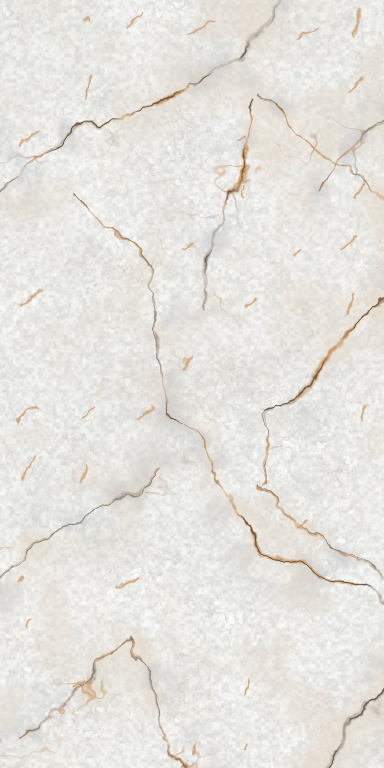
A Shadertoy shader for this texture:

```glsl
// Pale limestone slab: grainy off-white ground with shell chips and soft clouds,
// crossed by rust and ash veins. Veins are noise-warped segments with a thin dark
// crack wandering inside; side branches and rusty flecks come from noise and hashes.

const vec3 WHITE = vec3(0.965, 0.965, 0.960);
const vec3 GREY  = vec3(0.855, 0.853, 0.835);
const vec3 BEIGE = vec3(0.885, 0.845, 0.790);
const vec3 SLATE = vec3(0.770, 0.775, 0.780);
const vec3 RUST  = vec3(0.775, 0.560, 0.340);
const vec3 ASH   = vec3(0.670, 0.635, 0.590);
const vec3 UMBER = vec3(0.330, 0.265, 0.205);

const float BOLD_WIDTH = 0.0075;
const float FINE_WIDTH = 0.0036;
const float GRAIN_SCALE = 105.0;
const float CHIP_SCALE = 42.0;
const float FLECK_SCALE = 7.0;

// Each vein runs from xy to zw; the slab is 1 wide and 2 high.
const vec4 BOLD[7] = vec4[7](
    vec4(0.10, 1.60, 0.62, 1.83), vec4(0.62, 1.83, 0.79, 2.03),
    vec4(0.45, 0.93, 0.70, 0.57), vec4(0.70, 0.57, 1.03, 0.41),
    vec4(0.66, 1.73, 0.52, 1.20), vec4(1.03, 1.23, 0.71, 0.93),
    vec4(1.03, 0.23, 0.79, -0.03));
const vec4 FINE[11] = vec4[11](
    vec4(-0.03, 1.49, 0.10, 1.60), vec4(0.67, 1.75, 1.03, 1.45),
    vec4(0.20, 1.49, 0.36, 1.35), vec4(0.36, 1.35, 0.45, 0.93),
    vec4(0.71, 0.93, 0.70, 0.74), vec4(0.99, 1.72, 0.80, 1.50),
    vec4(-0.03, 0.47, 0.12, 0.61), vec4(0.12, 0.61, 0.42, 0.78),
    vec4(0.68, 0.74, 1.03, 0.45), vec4(0.07, 0.07, 0.36, 0.34),
    vec4(0.36, 0.34, 0.45, -0.03));

float hash(vec2 p) {
    vec3 q = fract(p.xyx * 0.1031);
    q += dot(q, q.yzx + 33.33);
    return fract((q.x + q.y) * q.z);
}

float noise(vec2 p) {
    vec2 i = floor(p), f = fract(p);
    f = f * f * (3.0 - 2.0 * f);
    return mix(mix(hash(i), hash(i + vec2(1, 0)), f.x),
               mix(hash(i + vec2(0, 1)), hash(i + vec2(1, 1)), f.x), f.y);
}

float fbm(vec2 p) {
    float sum = 0.0, amp = 0.533;
    for (int i = 0; i < 4; i++) {
        sum += amp * noise(p);
        p = mat2(1.6, 1.2, -1.2, 1.6) * p + 17.3;
        amp *= 0.5;
    }
    return sum;
}

vec2 warp(vec2 p, float scale) {
    return vec2(fbm(p * scale + 40.0), fbm(p * scale + 80.0)) - 0.5;
}

float segment(vec2 p, vec2 a, vec2 b) {
    vec2 ab = b - a;
    return length(p - a - ab * clamp(dot(p - a, ab) / dot(ab, ab), 0.0, 1.0));
}

// Distances to the nearest bold (x) and fine (y) vein.
vec2 veinDistance(vec2 p) {
    vec2 d = vec2(9.0);
    for (int i = 0; i < 7; i++) d.x = min(d.x, segment(p, BOLD[i].xy, BOLD[i].zw));
    for (int i = 0; i < 11; i++) d.y = min(d.y, segment(p, FINE[i].xy, FINE[i].zw));
    return d;
}

// Pale fragments of random size: positive inside, negative on their rims.
float chips(vec2 p) {
    vec2 cell = floor(p);
    float tone = 0.0;
    for (int y = -1; y <= 1; y++)
    for (int x = -1; x <= 1; x++) {
        vec2 id = cell + vec2(x, y);
        float size = 0.5 * hash(id + 5.0) * step(0.45, hash(id + 9.0));
        float d = length(p - id - vec2(hash(id), hash(id + 31.0))) - size;
        tone += step(0.01, size) * (smoothstep(0.12, -0.12, d)
              - 0.9 * smoothstep(0.16, 0.0, abs(d - 0.12)));
    }
    return tone;
}

// Short slanted rusty strokes, at most one per cell.
float flecks(vec2 p) {
    vec2 id = floor(p), f = fract(p) - 0.5;
    float angle = 0.2 + 1.3 * hash(id + 3.0);
    vec2 reach = vec2(cos(angle), sin(angle)) * (0.05 + 0.2 * hash(id + 7.0));
    f -= 0.3 * (vec2(hash(id), hash(id + 11.0)) - 0.5);
    float d = segment(f + 0.25 * warp(p, 4.0), -reach, reach);
    return smoothstep(0.04, 0.0, d) * step(0.68, hash(id + 21.0));
}

void mainImage(out vec4 fragColor, in vec2 fragCoord) {
    vec2 p = fragCoord / iResolution.x;
    float pixel = 1.0 / iResolution.x;

    // Grainy ground
    float cloud = fbm(p * 5.0);
    float grain = fbm(p * GRAIN_SCALE);
    float shell = chips(p * CHIP_SCALE + 2.5 * warp(p, 30.0));
    float tone = 0.56 + 0.5 * (cloud - 0.5) + 1.5 * (grain - 0.5)
               + 0.28 * shell * smoothstep(0.38, 0.65, fbm(p * 6.0 + 7.0));
    vec3 color = mix(GREY, WHITE, clamp(tone, -0.3, 1.2));
    float speck = smoothstep(0.80, 0.95, noise(p * 150.0 + 60.0));
    color = mix(color, WHITE, 0.5 * speck);

    // Vein geometry
    vec2 q = p + 0.10 * warp(p, 6.0) + 0.035 * warp(p, 24.0);
    vec2 d = veinDistance(q);
    float near = min(d.x, d.y);
    float swell = smoothstep(0.2, 0.8, noise(p * 9.0 + 3.0));
    vec2 width = vec2(BOLD_WIDTH, FINE_WIDTH) * (0.35 + 0.9 * swell);

    // Beige and slate stains gathered around the veins
    float stain = exp(-near * 16.0);
    color = mix(color, BEIGE, 0.75 * stain * smoothstep(0.4, 0.65, fbm(p * 9.0 + 20.0)));
    color = mix(color, SLATE, 0.65 * stain * smoothstep(0.52, 0.72, fbm(p * 11.0 + 50.0)));
    color = mix(color, BEIGE, 0.4 * smoothstep(0.55, 0.75, fbm(p * 7.0 + 90.0)));

    // Side branches and hairline cracks along noise contours
    float contour = abs(fbm(p * 8.0 + 33.0) - 0.5) / 8.0;
    float branch = smoothstep(0.0012 + pixel * 0.5, 0.0, contour)
                 * smoothstep(0.48, 0.62, noise(p * 10.0 + 70.0));
    color = mix(color, mix(ASH, RUST, swell), branch * (0.08 + 0.7 * exp(-near * 22.0)));
    color = mix(color, RUST, 0.7 * flecks(p * FLECK_SCALE + 2.0));

    // Vein bodies, shifting between ash and rust
    vec2 body = smoothstep(width + pixel, width * 0.25, d);
    float fill = max(body.x * 0.85, body.y * 0.75) * (0.55 + 0.45 * smoothstep(0.3, 0.6, fbm(p * 20.0)));
    float rusty = smoothstep(0.35, 0.65, noise(p * 6.0 + 12.0));
    color = mix(color, mix(ASH, RUST, rusty) + 0.25 * (grain - 0.5), fill);

    // Dark crack wandering across the bodies
    vec2 crack = veinDistance(q + 0.018 * warp(p, 13.0));
    vec2 line = smoothstep(vec2(0.0024, 0.0015) + pixel * 0.6, vec2(0.0), crack);
    float broken = smoothstep(0.32, 0.58, noise(p * 12.0 + 25.0));
    color = mix(color, UMBER, max(line.x * 0.8, line.y * 0.45) * broken);

    fragColor = vec4(clamp(color, 0.0, 1.0), 1.0);
}
```
